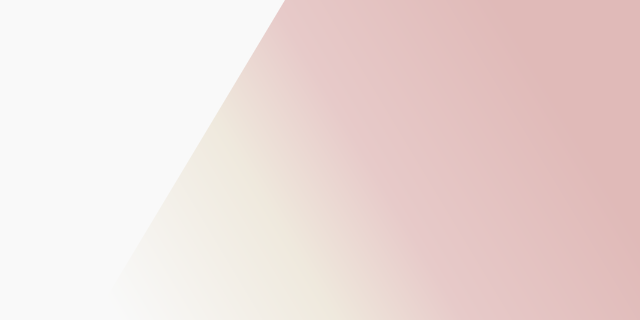
A WebGL 1 fragment shader for this background:

```glsl
precision highp float;
// Slanted panel with a soft diagonal gradient from white through cream and pink to rose.

uniform vec2 u_resolution;

// Blend of four colour stops placed along the gradient axis.
vec3 panelGradient(float t) {
  vec3 white = vec3(0.977, 0.978, 0.978);
  vec3 cream = vec3(0.938, 0.914, 0.868);
  vec3 pink = vec3(0.906, 0.792, 0.788);
  vec3 rose = vec3(0.878, 0.729, 0.722);
  vec3 color = mix(white, cream, clamp((t + 0.24) / 0.69, 0.0, 1.0));
  color = mix(color, pink, clamp((t - 0.45) / 0.40, 0.0, 1.0));
  return mix(color, rose, clamp((t - 0.85) / 0.70, 0.0, 1.0));
}

void main() {
  // Units of canvas height, measured from the top left corner.
  vec2 p = gl_FragCoord.xy / u_resolution.y;
  p.y = 1.0 - p.y;

  // Gradient bands lean one way, the panel edge leans the other.
  vec3 panel = panelGradient(p.x - 0.6 * p.y);
  float edgeDistance = (p.x + 0.6 * p.y - 0.8906) / length(vec2(1.0, 0.6));

  // Antialiased edge, one pixel wide.
  float coverage = clamp(edgeDistance * u_resolution.y + 0.5, 0.0, 1.0);
  vec3 backdrop = vec3(0.976);
  gl_FragColor = vec4(mix(backdrop, panel, coverage), 1.0);
}
```
